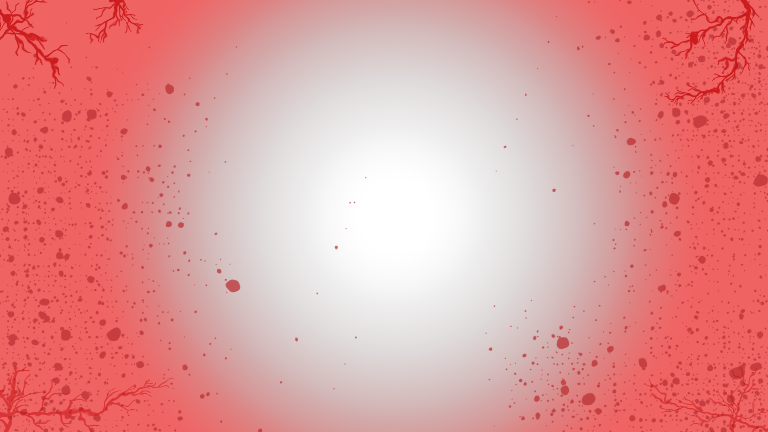
This background is drawn by a WebGL 1 fragment shader. Its source:

```glsl
precision highp float;
// Red vignette around a white glow, with paint specks and bare branches in the corners.
uniform vec2 u_resolution;

float hash(vec2 p) {
  return fract(sin(dot(p, vec2(127.1, 311.7))) * 43758.55);
}

float gradientDot(vec2 cell, vec2 offset) {
  float angle = 6.2832 * hash(cell);
  return dot(vec2(cos(angle), sin(angle)), offset);
}

float gradientNoise(vec2 p) {
  vec2 i = floor(p), f = fract(p);
  vec2 u = f * f * (3.0 - 2.0 * f);
  vec2 e = vec2(1.0, 0.0);
  return mix(mix(gradientDot(i, f), gradientDot(i + e, f - e), u.x),
             mix(gradientDot(i + e.yx, f - e.yx), gradientDot(i + 1.0, f - 1.0), u.x), u.y);
}

vec2 rotate(vec2 v, float a) {
  return vec2(v.x * cos(a) - v.y * sin(a), v.x * sin(a) + v.y * cos(a));
}

// Radial backdrop: white, through rosy grey, to red
vec3 backdrop(float r) {
  vec3 c = mix(vec3(1.0), vec3(0.95), smoothstep(0.07, 0.23, r));
  c = mix(c, vec3(0.87, 0.85, 0.85), smoothstep(0.15, 0.36, r));
  c = mix(c, vec3(0.82, 0.70, 0.70), smoothstep(0.29, 0.49, r));
  c = mix(c, vec3(0.85, 0.54, 0.54), smoothstep(0.42, 0.60, r));
  return mix(c, vec3(0.94, 0.39, 0.39), smoothstep(0.52, 0.72, r));
}

float blob(vec2 p, vec2 center, vec2 size) {
  vec2 d = (p - center) / size;
  return exp(-dot(d, d));
}

// Chance that a speck appears at p
float speckDensity(vec2 p) {
  float left = (1.0 - smoothstep(-0.85, -0.32, p.x)) * (1.0 - smoothstep(0.12, 0.42, p.y));
  float right = 0.3 * smoothstep(0.38, 0.85, p.x);
  float lowerRight = blob(p, vec2(0.42, -0.40), vec2(0.11, 0.13));
  float corners = blob(p, vec2(0.86, 0.27), vec2(0.17, 0.18))
                + blob(p, vec2(0.80, -0.42), vec2(0.20, 0.13));
  return 0.5 * left + right + 0.45 * lowerRight + 0.5 * corners;
}

// One speck per cell, kept inside the cell
float specks(vec2 p, float size, float seed, float pixel) {
  vec2 cell = floor(p / size);
  vec2 key = cell + seed * 37.0;
  float h = hash(key + 5.3);
  float radius = size * (0.07 + 0.16 * h * h);
  vec2 jitter = vec2(hash(key), hash(key + 19.7)) - 0.5;
  vec2 d = rotate(p - (cell + 0.5 + 0.5 * jitter) * size, 6.28 * h);
  d.x *= 0.75 + 0.25 * hash(key + 8.1);
  float edge = length(d) + 0.3 * radius * gradientNoise(p / radius * 0.8);
  float present = step(hash(key + 41.9), speckDensity((cell + 0.5) * size));
  return present * (1.0 - smoothstep(radius - pixel, radius + pixel, edge));
}

// Tapered stroke from a along v
float stroke(vec2 p, vec2 a, vec2 v, float width, float pixel) {
  float t = clamp(dot(p - a, v) / dot(v, v), 0.0, 1.0);
  float w = width * mix(1.0, 0.35, t);
  return 1.0 - smoothstep(w - pixel * 0.5, w + pixel, length(p - a - v * t));
}

// Limb from a to b with forked twigs on alternating sides
float branch(vec2 p, vec2 a, vec2 b, float width, float pixel) {
  vec2 v = b - a;
  if (length(p - 0.5 * (a + b)) > 1.1 * length(v)) return 0.0;
  float ink = stroke(p, a, v, width, pixel);
  float side = 1.0;
  for (int i = 0; i < 6; i++) {
    float t = (float(i) + 0.8) / 6.3;
    float h = hash(a * 7.0 + b + float(i));
    vec2 twig = rotate(v, side * (0.5 + 0.6 * h)) * (0.5 - 0.28 * t) * (0.6 + 0.5 * h);
    vec2 root = a + v * t;
    ink = max(ink, stroke(p, root, twig, width * 0.5, pixel));
    vec2 fork = rotate(twig, -side * (0.5 + 0.5 * h)) * 0.6;
    ink = max(ink, stroke(p, root + twig * 0.5, fork, width * 0.32, pixel));
    side = -side;
  }
  return ink;
}

void main() {
  float pixel = 1.0 / u_resolution.y;
  vec2 p = (gl_FragCoord.xy - 0.5 * u_resolution) * pixel;
  vec3 color = backdrop(length(p - vec2(0.025, 0.0)));

  // Paint specks, fine to coarse
  float paint = 0.0;
  for (int i = 0; i < 4; i++) {
    float layer = float(i);
    paint = max(paint, specks(p, 0.012 * pow(1.75, layer), layer + 1.0, pixel * 0.7));
  }
  color = mix(color, vec3(0.73, 0.19, 0.20), 0.75 * paint);

  // Crooked limbs: bend the plane before measuring
  vec2 q = p + 0.022 * vec2(gradientNoise(p * 22.0), gradientNoise(p * 22.0 + 40.0))
             + 0.007 * vec2(gradientNoise(p * 70.0), gradientNoise(p * 70.0 + 80.0));

  // Upper left
  float ink = branch(q, vec2(-0.90, 0.48), vec2(-0.75, 0.34), 0.0045, pixel);
  ink = max(ink, branch(q, vec2(-0.90, 0.39), vec2(-0.80, 0.50), 0.0035, pixel));
  ink = max(ink, branch(q, vec2(-0.60, 0.51), vec2(-0.66, 0.41), 0.003, pixel));
  ink = max(ink, branch(q, vec2(-0.63, 0.50), vec2(-0.565, 0.43), 0.003, pixel));
  // Upper right
  ink = max(ink, branch(q, vec2(0.83, 0.51), vec2(0.835, 0.40), 0.005, pixel));
  ink = max(ink, branch(q, vec2(0.835, 0.40), vec2(0.77, 0.29), 0.004, pixel));
  ink = max(ink, branch(q, vec2(0.77, 0.29), vec2(0.665, 0.275), 0.003, pixel));
  ink = max(ink, branch(q, vec2(0.83, 0.47), vec2(0.67, 0.39), 0.0035, pixel));
  ink = max(ink, 1.0 - smoothstep(0.009, 0.013, length(q - vec2(0.715, 0.412))));
  // Lower left and lower right, fainter
  float faint = branch(q, vec2(-0.90, -0.46), vec2(-0.68, -0.455), 0.0045, pixel);
  faint = max(faint, branch(q, vec2(-0.68, -0.455), vec2(-0.52, -0.38), 0.003, pixel));
  faint = max(faint, branch(q, vec2(-0.88, -0.51), vec2(-0.85, -0.36), 0.005, pixel));
  faint = max(faint, branch(q, vec2(0.90, -0.50), vec2(0.63, -0.42), 0.003, pixel));
  faint = max(faint, branch(q, vec2(0.80, -0.51), vec2(0.85, -0.36), 0.003, pixel));
  color = mix(color, vec3(0.78, 0.06, 0.07), max(0.85 * ink, 0.55 * faint));

  gl_FragColor = vec4(color, 1.0);
}
```
